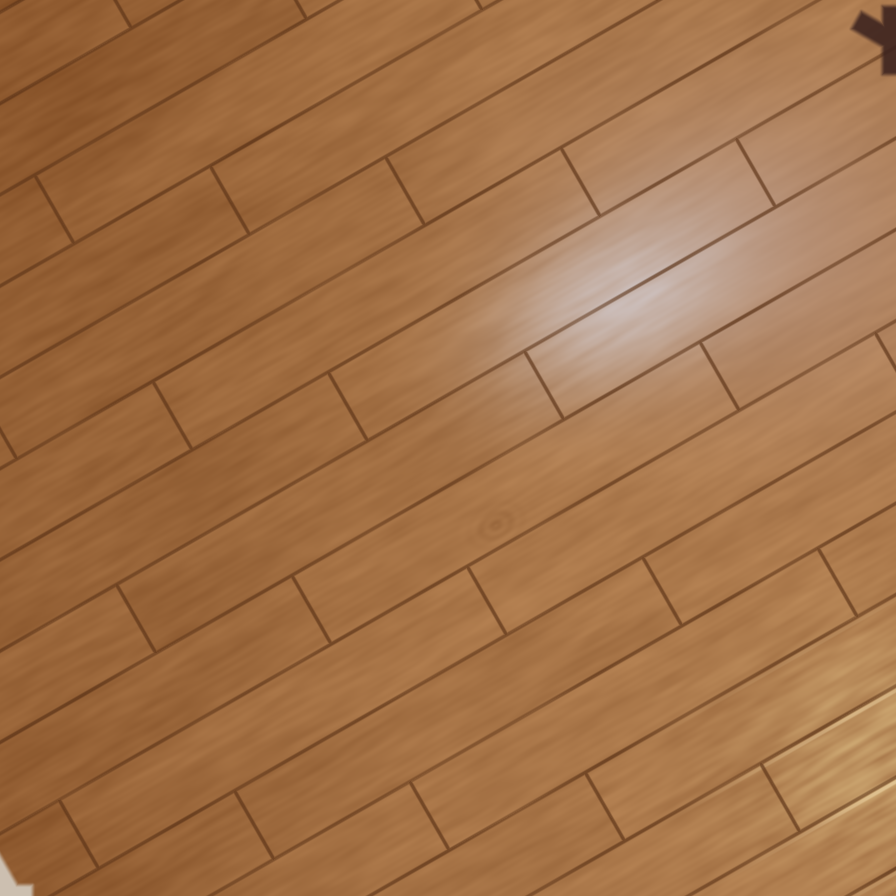
A WebGL 2 fragment shader for this texture:

```glsl
#version 300 es
precision highp float;
// Oak plank floor laid on a slant with third-length offsets, under soft window glare.
uniform vec2 u_resolution;
out vec4 fragColor;

const float ANGLE = 0.520;         // slant of the rows
const float ROW_WIDTH = 0.0884;
const float PLANK_LENGTH = 0.5247;
const vec2  FIRST_CORNER = vec2(-0.0634, 0.1887);
const float SLIP_ROW = 5.0;        // rows from here on are slipped along
const float SLIP = 0.027;
const float SEAM_HALF = 0.0013;
const float SEAM_SOFT = 0.0019;
const float GRAIN = 0.030;
const float PLANK_VARIATION = 0.028;
const vec2  KNOT = vec2(0.189, 0.784);

const vec3 SHADE_WOOD = vec3(0.53, 0.32, 0.155);
const vec3 LIT_WOOD   = vec3(0.675, 0.475, 0.295);
const vec3 GROOVE     = vec3(0.36, 0.20, 0.09);
const vec3 HAZE       = vec3(0.72, 0.57, 0.48);
const vec3 GLARE      = vec3(0.80, 0.75, 0.74);
const vec3 WARM_GLARE = vec3(0.83, 0.70, 0.48);
const vec3 DARK_FOOT  = vec3(0.24, 0.14, 0.12);
const vec3 PALE_TRIM  = vec3(0.80, 0.75, 0.69);

float hash(vec2 p) {
    vec3 q = fract(p.xyx * vec3(0.1031, 0.1030, 0.0973));
    q += dot(q, q.yzx + 33.33);
    return fract((q.x + q.y) * q.z);
}

vec2 gradient(vec2 cell) {
    float a = 6.2832 * hash(cell);
    return vec2(cos(a), sin(a));
}

float noise(vec2 p) {
    vec2 i = floor(p), f = fract(p);
    vec2 w = f * f * f * (f * (f * 6.0 - 15.0) + 10.0);
    vec2 e = vec2(1.0, 0.0);
    float low  = mix(dot(gradient(i), f), dot(gradient(i + e), f - e), w.x);
    float high = mix(dot(gradient(i + e.yx), f - e.yx), dot(gradient(i + 1.0), f - 1.0), w.x);
    return mix(low, high, w.y);
}

float spot(vec2 p, vec2 center, vec2 radius) {
    vec2 d = (p - center) / radius;
    return exp(-dot(d, d));
}

float box(vec2 p, vec2 center, vec2 halfSize) {
    vec2 d = abs(p - center) - halfSize;
    return length(max(d, 0.0)) + min(max(d.x, d.y), 0.0);
}

// Darkening of a groove at distance d
float seam(float d, float pixel) {
    return 1.0 - smoothstep(SEAM_HALF - pixel * 0.5, SEAM_HALF + max(SEAM_SOFT, pixel), d);
}

// Long fibres, broad figure and arched growth rings, different in each plank
float woodGrain(vec2 board, vec2 id) {
    vec2 p = board + 17.0 * vec2(hash(id + 3.0), hash(id + 8.0));
    float figure = noise(p * vec2(5.0, 22.0));
    float fibre = noise(p * vec2(13.0, 150.0)) + 0.6 * noise(p * vec2(30.0, 90.0));
    float rings = sin(p.y * 190.0 + 9.0 * noise(p * vec2(4.0, 13.0)));
    return 0.8 * figure + 0.65 * fibre + 0.16 * rings;
}

void main() {
    vec2 uv = gl_FragCoord.xy / u_resolution;
    float pixel = 1.0 / min(u_resolution.x, u_resolution.y);
    vec2 p = vec2(uv.x, 1.0 - uv.y);

    // Board axes: x along the planks, y across the rows
    float c = cos(ANGLE), s = sin(ANGLE);
    vec2 board = vec2(c * p.x - s * p.y, s * p.x + c * p.y);
    float across = (board.y - FIRST_CORNER.y) / ROW_WIDTH;
    float row = floor(across);
    float start = FIRST_CORNER.x + row * PLANK_LENGTH / 3.0 + SLIP * step(SLIP_ROW, row);
    float along = (board.x - start) / PLANK_LENGTH;
    vec2 id = vec2(floor(along), row) + 40.0;

    // Wood under a broad light falling off to the left and the corners
    float light = 0.46 + 0.55 * smoothstep(-0.1, 0.85, p.x) - 0.30 * spot(p, vec2(0.0), vec2(0.35))
                - 0.25 * spot(p, vec2(0.0, 1.0), vec2(0.22));
    vec3 color = mix(SHADE_WOOD, LIT_WOOD, clamp(light, 0.0, 1.0));
    float grain = woodGrain(board, id);
    float knotRadius = length((board - KNOT) * vec2(0.7, 1.0));
    float knot = exp(-knotRadius * knotRadius * 2800.0);
    grain -= knot * (0.5 + 0.4 * sin(knotRadius * 600.0));
    color += (grain * GRAIN * 1.7 + (hash(id) - 0.5) * PLANK_VARIATION) * vec3(1.0, 0.95, 0.8);

    // Glare breaks slightly from row to row
    float jog = (hash(vec2(row, 5.0)) - 0.5) * 0.03;
    float sheen = 1.0 + 0.25 * grain;
    color = mix(color, HAZE, 0.70 * spot(p, vec2(0.86, 0.27), vec2(0.25, 0.19)));
    float core = spot(board + vec2(jog, 0.0), vec2(0.452, 0.632), vec2(0.145, 0.083));
    color = mix(color, GLARE, clamp(0.90 * core * sheen, 0.0, 1.0));
    float warm = spot(p, vec2(1.02, 0.85), vec2(0.17, 0.13));
    color = mix(color, WARM_GLARE, clamp(warm * (0.55 + 0.6 * grain), 0.0, 1.0));

    // Grooves, with a lit lip where the warm glare falls
    float rowGap = (0.5 - abs(fract(across) - 0.5)) * ROW_WIDTH;
    float endGap = (0.5 - abs(fract(along) - 0.5)) * PLANK_LENGTH;
    float lip = seam(abs(fract(across) * ROW_WIDTH - 0.0045), pixel);
    color = mix(color, vec3(0.95, 0.86, 0.68), 0.55 * lip * warm);
    float wear = 0.60 + 0.30 * noise(board * vec2(9.0, 30.0));
    color = mix(color, GROOVE, max(seam(rowGap, pixel) * wear, 0.68 * seam(endGap, pixel)));

    // Furniture foot and pale trim at the corners
    vec2 q = mat2(c, -s, s, c) * (p - vec2(0.995, 0.045));
    float foot = min(box(q, vec2(0.0), vec2(0.045, 0.011)), box(p, vec2(1.0, 0.045), vec2(0.015, 0.038)));
    color = mix(color, DARK_FOOT, 0.9 * (1.0 - smoothstep(-0.003, 0.004, foot)));
    float trim = min(box(p, vec2(0.0, 1.0), vec2(0.036, 0.012)), dot(p - vec2(0.0, 0.955), vec2(0.87, -0.5)));
    color = mix(color, PALE_TRIM, 1.0 - smoothstep(-0.003, 0.004, trim));
    fragColor = vec4(clamp(color, 0.0, 1.0), 1.0);
}
```
